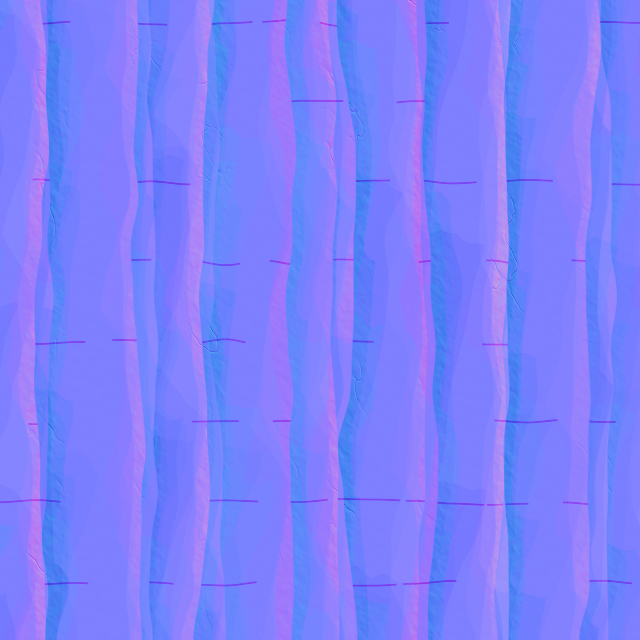
Write a WebGL 1 fragment shader that draws this texture map.

```glsl
precision highp float;
// Normal map of layered bark: wavy upright ridges, tapering plates and thin cross cracks.

uniform vec2 u_resolution;

#define RIDGES 8.0         // main ridges across the canvas
#define FLAKES 7.0         // weaker ridges laid over them
#define FLAKE_TILT 0.55    // steepness of the weaker ridges
#define WANDER 0.034       // sideways drift of the ridge edges
#define SOFTNESS 0.0014    // blur of plate borders
#define CRACK_ROWS 8.0
#define CRACK_OFFSET 0.09
#define CRACK_DEPTH 0.46
#define GRAIN 1.5

float hash(vec2 p) {
  return fract(sin(dot(p, vec2(127.1, 311.7))) * 43758.5453);
}

float noise(vec2 p) {
  vec2 i = floor(p), f = fract(p);
  f = f * f * (3.0 - 2.0 * f);
  return mix(mix(hash(i), hash(i + vec2(1.0, 0.0)), f.x),
             mix(hash(i + vec2(0.0, 1.0)), hash(i + vec2(1.0, 1.0)), f.x), f.y);
}

// Soft 0..1 mask of the span from a to b
float span(float a, float b, float x) {
  return smoothstep(a - SOFTNESS, a + SOFTNESS, x)
       * (1.0 - smoothstep(b - SOFTNESS, b + SOFTNESS, x));
}

// Sideways course of one ridge edge
float wander(float y, float id) {
  return WANDER * (noise(vec2(y * 4.0, id * 7.3)) - 0.5)
       + 0.4 * WANDER * (noise(vec2(y * 13.0, id * 3.1 + 40.0)) - 0.5);
}

// Thin, slightly bowed crack that leaves an edge to one side
float crack(vec2 p, float d, float id, float chance) {
  float row = floor((p.y - CRACK_OFFSET) * CRACK_ROWS + 0.5);
  vec2 key = vec2(id, row + 17.0);
  float bow = 0.012 * (noise(vec2(p.x * 17.0, row * 5.7)) - 0.5);
  float dy = abs(p.y - CRACK_OFFSET - row / CRACK_ROWS - bow);
  float size = mix(0.025, 0.09, hash(key + 5.0));
  float reach = hash(key + 9.0) < 0.4 ? span(-0.5 * size, 0.0, d) : span(0.0, size, d);
  return step(hash(key), chance) * reach * (1.0 - smoothstep(0.0006, 0.0022, dy));
}

// Tilt (xy) and crack mask (z) of a set of ridges; each edge carries
// plates leaning left on its right side and leaning right on its left side
vec3 ridges(vec2 p, float count, float steady, float chance, float seed) {
  vec3 sum = vec3(0.0);
  float jag = 0.05 * noise(p * vec2(45.0, 20.0) + seed);
  for (int k = -2; k <= 2; k++) {
    float id = floor(p.x * count) + float(k);
    float key = id + seed;
    float edge = (id + 0.5 + 0.45 * (hash(vec2(key, 2.0)) - 0.5)) / count;
    float d = p.x - edge - wander(p.y, key);
    float power = mix(0.65, 1.15, hash(vec2(key, 4.0)))
                * mix(0.75, 1.25, noise(vec2(p.y * 7.0, key * 2.7)));
    for (int j = 0; j < 3; j++) {
      float layer = float(j);
      vec2 h = vec2(hash(vec2(key, layer + 11.0)), hash(vec2(key, layer + 23.0)));
      vec2 t = fract(p.y * (1.3 + 1.6 * h.yx) + h * 5.0 + jag);
      float keep = j == 0 ? steady : 0.0;
      float rightTaper = mix(keep, 1.0, min(t.x, (1.0 - t.x) * 25.0));
      float leftTaper = mix(keep, 1.0, min(t.y * 4.0, (1.0 - t.y) * 1.33));
      float ripple = 0.7 + 0.6 * noise(vec2(p.y * 11.0, key + layer * 9.0));
      float width = (0.03 + 0.02 * layer) * ripple;
      float tilt = power * (0.16 - 0.045 * layer);
      float right = span(0.0, width * rightTaper, d);
      float left = span(-width * leftTaper * 0.9, 0.0, d);
      sum.x += tilt * (left - right);
      sum.y += 0.12 * ((h.x - 0.5) * right + (h.y - 0.55) * left);
    }
    sum.z = max(sum.z, crack(p, d, key, chance));
  }
  return sum;
}

// Fine height: slanted grain and sparse creases
float relief(vec2 p) {
  vec2 q = vec2(p.x + 0.6 * p.y, 0.6 * p.y - 0.4 * p.x);
  float grain = noise(q * 90.0) + 0.6 * noise(q * 190.0);
  float vein = abs(noise(q * vec2(26.0, 18.0) + 0.2 * grain) - 0.5);
  float sparse = smoothstep(0.52, 0.72, noise(p * 15.0 + 31.0));
  return 0.7 * grain - 0.6 * sparse * (1.0 - smoothstep(0.0, 0.035, vein));
}

void main() {
  vec2 p = gl_FragCoord.xy / u_resolution;

  // Plates
  vec3 bark = ridges(p, RIDGES, 0.45, 0.65, 3.0);
  vec3 flakes = ridges(p, FLAKES, 0.0, 0.2, 61.0);
  vec2 tilt = bark.xy + FLAKE_TILT * flakes.xy;
  tilt.x = clamp(tilt.x, -0.42, 0.42) - 0.015;

  // Grain, stronger on steep plates
  float e = 0.0015;
  float here = relief(p);
  vec2 slope = vec2(relief(p + vec2(e, 0.0)), relief(p + vec2(0.0, e))) - here;
  tilt -= GRAIN * slope * (0.02 + smoothstep(0.05, 0.4, abs(tilt.x)) * 0.32);

  // Cracks
  tilt.y -= CRACK_DEPTH * max(bark.z, flakes.z);

  vec3 normal = normalize(vec3(tilt, sqrt(max(1.0 - dot(tilt, tilt), 0.1))));
  gl_FragColor = vec4(normal * 0.5 + 0.5, 1.0);
}
```
